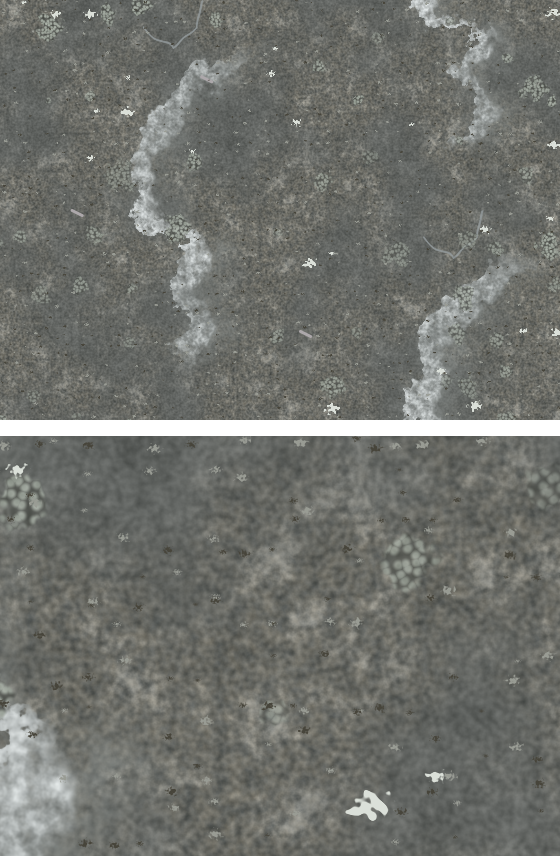
Top: the whole. Bottom: its middle third, enlarged.
Give the GLSL for this texture, as a Shadertoy shader.

```glsl
// Weathered dark concrete: grainy grey ground with warm mottling, pale mineral
// trails that repeat in a half-drop layout, lichen rosettes, twigs and chips.
// Gradient noise shapes the ground and trails; jittered cells scatter the rest.
const vec3 GROUND = vec3(0.412, 0.415, 0.402);
const vec3 WARM = vec3(0.008, 0.002, -0.016);
const vec3 COOL = vec3(-0.008, 0.001, 0.003);
const vec3 HAZE = vec3(0.53, 0.55, 0.54);
const vec3 TRAIL = vec3(0.59, 0.61, 0.605);
const vec3 CRUST = vec3(0.79, 0.81, 0.81);
const vec3 LICHEN = vec3(0.64, 0.67, 0.63);
const vec3 GAP = vec3(0.33, 0.34, 0.32);
const vec3 TWIG = vec3(0.60, 0.63, 0.64);
const vec3 LEAF = vec3(0.68, 0.66, 0.67);
const vec3 CHIP = vec3(0.86, 0.88, 0.85);

vec3 hash3(vec2 p) {
    vec3 q = fract(p.xyx * vec3(0.1031, 0.1030, 0.0973));
    q += dot(q, q.yxz + 33.33);
    return fract((q.xxy + q.yzz) * q.zyx);
}
float cornerSlope(vec2 cell, vec2 offset) {
    float angle = 6.2832 * hash3(cell).x;
    return dot(vec2(cos(angle), sin(angle)), offset);
}
float gradientNoise(vec2 p) {
    vec2 i = floor(p), f = fract(p), e = vec2(1.0, 0.0);
    vec2 u = f * f * f * (f * (f * 6.0 - 15.0) + 10.0);
    float low = mix(cornerSlope(i, f), cornerSlope(i + e, f - e), u.x);
    float high = mix(cornerSlope(i + e.yx, f - e.yx), cornerSlope(i + 1.0, f - 1.0), u.x);
    return mix(low, high, u.y);
}
float fbm(vec2 p) {
    float sum = 0.0, gain = 1.0;
    for (int i = 0; i < 4; i++) {
        sum += gain * gradientNoise(p);
        p = mat2(1.6, 1.2, -1.2, 1.6) * p + 17.3;
        gain *= 0.58;
    }
    return sum;
}
// Full inside the radius, fading over the given softness.
float inside(float d, float radius, float soft) {
    return 1.0 - smoothstep(radius - soft, radius + soft, d);
}
float segmentDistance(vec2 p, vec2 a, vec2 b) {
    vec2 pa = p - a, ba = b - a;
    return length(pa - ba * clamp(dot(pa, ba) / dot(ba, ba), 0.0, 1.0));
}
// Offset from the jittered centre of the cell holding p; sets its random id.
vec2 scatter(vec2 p, float size, float seed, out vec3 id) {
    vec2 cell = floor(p / size);
    id = hash3(cell + seed);
    return p - (cell + mix(vec2(0.28), vec2(0.72), hash3(cell + seed + 71.0).xy)) * size;
}
// Closeness to the nearest small lobe: 1 on lobes, 0 in the gaps.
float lobes(vec2 p) {
    vec2 cell = floor(p), f = fract(p);
    float nearest = 1.0;
    for (int k = 0; k < 9; k++) {
        vec2 n = vec2(k % 3, k / 3) - 1.0;
        nearest = min(nearest, length(n + hash3(cell + n).xy - f));
    }
    return 1.0 - smoothstep(0.2, 0.75, nearest);
}
vec3 ground(vec2 p) {
    float mottle = fbm(p * 3.5 + 3.0), patches = fbm(p * 17.0);
    float grain = gradientNoise(p * 190.0), grit = fbm(p * 80.0 + 8.0);
    float rough = smoothstep(-0.4, 0.35, mottle);
    float pale = smoothstep(0.1, 0.75, patches + 0.4 * grit) * rough;
    float tone = 0.04 * mottle + 0.05 * patches + 0.09 * pale - 0.008;
    tone += (0.10 * grain + 0.085 * grit) * mix(0.65, 1.2, rough);
    return GROUND + tone + mix(COOL, WARM, rough * (0.7 + grit));
}
// Centre line of a trail: leans right above, steps right below.
float trailCentre(float y) {
    float upper = max(y - 0.06, 0.0), lower = 1.0 - smoothstep(-0.11, 0.01, y);
    return 2.3 * upper * upper + lower * (0.115 + 0.03 * sin(y * 34.0 + 4.8));
}
vec3 addTrail(vec3 color, vec2 q, vec2 p) {
    float fine = fbm(p * 45.0), broad = fbm(p * 9.0 + 5.0);
    vec2 w = q + 0.04 * vec2(fbm(p * 12.0), fbm(p * 12.0 + 40.0)) + 0.014 * fine;
    float d = w.x - trailCentre(w.y), top = smoothstep(0.08, 0.22, w.y);
    float ends = smoothstep(-0.38, -0.31, w.y) * (1.0 - smoothstep(0.32, 0.41, w.y));
    float veil = inside(abs(d - 0.025), 0.05, 0.075) * ends;
    color = mix(color, HAZE, veil * clamp(0.42 + 0.5 * fine + 0.5 * broad, 0.0, 0.85));
    float width = 0.023 + 0.022 * broad + 0.014 * top;
    float body = inside(abs(d), width, 0.004 + 0.008 * step(0.0, d)) * ends;
    float crust = inside(abs(w.y + 0.02), 0.09, 0.13) * 0.7 - 9.0 * d * top + 0.55 * fine;
    vec3 mineral = mix(TRAIL, CRUST, clamp(crust + 0.08, 0.0, 1.0));
    mineral += 0.14 * gradientNoise(p * 150.0) + 0.08 * fine;
    return mix(color, mineral, body * clamp(0.88 + 0.5 * fine, 0.0, 1.0));
}
vec3 addTwigs(vec3 color, vec2 q) {
    q += 0.012 * vec2(gradientNoise(q * 22.0), gradientNoise(q * 22.0 + 9.0));
    vec2 fork = vec2(0.07, 0.38), bend = vec2(0.13, 0.435);
    float d = min(segmentDistance(q, vec2(0.0, 0.43), fork), segmentDistance(q, fork, bend));
    d = min(d, segmentDistance(q, bend, vec2(0.14, 0.49)));
    return mix(color, TWIG, 0.75 * inside(d, 0.002, 0.0014));
}
vec3 addLichen(vec3 color, vec2 p, float size, float seed, float share) {
    vec3 id;
    vec2 q = scatter(p, size, seed, id);
    float radius = size * mix(0.07, 0.2, id.y), frill = gradientNoise(p * 140.0);
    float d = length(q) + radius * (0.9 * gradientNoise(p * 40.0) + 0.4 * frill);
    float mask = inside(d, radius, radius * 0.2) * step(id.x, share) * mix(0.5, 0.95, id.z);
    return mix(color, mix(GAP, LICHEN, lobes(p * 135.0)) + 0.12 * frill, mask);
}
vec3 addChips(vec3 color, vec2 p, float size, float share, vec3 tint) {
    vec3 id;
    vec2 q = scatter(p, size, 23.0, id);
    float radius = size * mix(0.04, 0.13, id.y);
    float d = length(q * vec2(0.8, 1.2)) + radius * 2.0 * gradientNoise(p * 1.2 / radius);
    return mix(color, tint, inside(d, radius, 0.0016) * step(id.x, share));
}
void mainImage(out vec4 fragColor, in vec2 fragCoord) {
    vec2 p = fragCoord / iResolution.y;
    vec3 color = ground(p), id;
    for (int row = -2; row <= 1; row++) { // half-drop repeat
        vec2 q = p - vec2(0.34 + 0.667 * float(row & 1), 0.505 + 0.5 * float(row));
        color = addTwigs(addTrail(color, q, p), q);
    }
    color = addLichen(color, p, 0.17, 11.0, 0.42);
    color = addLichen(color, p + 0.07, 0.11, 37.0, 0.25);
    vec2 leaf = scatter(p, 0.31, 5.0, id), reach = vec2(0.012, -0.006);
    color = mix(color, LEAF, inside(segmentDistance(leaf, -reach, reach), 0.0035, 0.0015) * step(id.x, 0.3));
    color = addChips(color, p, 0.085, 0.12, CHIP);
    color = addChips(color, p, 0.024, 0.2, vec3(0.60, 0.61, 0.58));
    color = addChips(color, p + 0.4, 0.021, 0.2, vec3(0.28, 0.27, 0.23));
    fragColor = vec4(clamp(color, 0.0, 1.0), 1.0);
}
```
